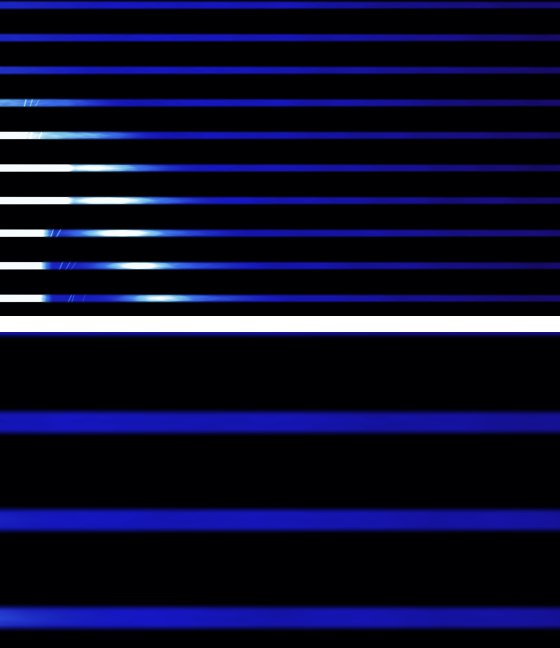
Top, the full canvas; bottom, a detail of the centre.
Reproduce this background procedurally as a WebGL 2 fragment shader.

```glsl
#version 300 es
precision highp float;
// Ten thin blue light bars on black, evenly spaced from top to bottom.
// Each bar is a soft band; a per-row "heat" along it drives a ramp from blue
// to white, with fine gradient-noise grain and a few slanted scratches.

uniform vec2 u_resolution;
out vec4 outColor;

const float TOP_OFFSET = 0.0162;   // first bar centre, from the top
const float SPACING = 0.1031;      // bar pitch, in canvas heights
const float HALF_WIDTH = 0.0115;

const vec3 BACKGROUND = vec3(0.0, 0.0, 0.008);
const vec3 BLUE = vec3(0.08, 0.085, 0.73);
const vec3 DUSK = vec3(0.085, 0.045, 0.42);
const vec3 AZURE = vec3(0.22, 0.42, 0.90);
const vec3 CYAN = vec3(0.47, 0.76, 0.92);
const vec3 WHITE = vec3(0.97, 0.99, 1.0);

float hash(vec2 p) {
    vec3 q = fract(vec3(p.xyx) * 0.1031);
    q += dot(q, q.yzx + 33.33);
    return fract((q.x + q.y) * q.z);
}

float cornerSlope(vec2 cell, vec2 offset) {
    float angle = 6.2832 * hash(cell);
    return dot(vec2(cos(angle), sin(angle)), offset);
}

float gradientNoise(vec2 p) {
    vec2 cell = floor(p), f = fract(p);
    vec2 w = f * f * f * (f * (f * 6.0 - 15.0) + 10.0);
    vec2 e = vec2(1.0, 0.0);
    float low = mix(cornerSlope(cell, f), cornerSlope(cell + e.xy, f - e.xy), w.x);
    float high = mix(cornerSlope(cell + e.yx, f - e.yx),
                     cornerSlope(cell + e.xx, f - e.xx), w.x);
    return mix(low, high, w.y);
}

float bump(float x, float centre, float width) {
    float z = (x - centre) / width;
    return exp(-z * z);
}

// Hot source at the left end; it reaches furthest on rows 5 and 6
float sourceHeat(float x, float row) {
    float level = 1.15 * smoothstep(1.6, 5.2, row);
    float reach = 0.078 + 0.055 * bump(row, 5.5, 0.9);
    float blur = mix(0.09, 0.018, smoothstep(3.5, 5.0, row));
    return level * (1.0 - smoothstep(reach - blur, reach + blur, x));
}

// Second highlight, drifting right on lower rows, with a faint blue tail
float driftHeat(float x, float row) {
    float d = row - 5.0;
    float centre = 0.163 + 0.022 * d + 0.002 * d * d;
    float width = mix(0.075, 0.052, smoothstep(6.0, 8.0, row));
    float level = 0.95 * smoothstep(2.0, 6.0, row) * (1.0 - 0.22 * smoothstep(8.0, 9.0, row));
    float tail = 0.26 * smoothstep(3.0, 6.0, row) * bump(x, centre + 0.07, 0.13);
    return level * bump(x, centre, width) + tail;
}

// Short bright scratches, three per lower row
float scratches(float x, float across, float row) {
    float centre = 0.045 + 0.016 * max(row - 4.0, 0.0);
    float sum = 0.0;
    for (int i = 0; i < 3; i++) {
        float k = float(i);
        float shift = 0.009 * k * (0.5 + hash(vec2(row, k)));
        float slant = 0.003 * across * (0.4 + hash(vec2(k, row + 7.0)));
        sum += bump(x, centre + shift - slant, 0.0014) * (1.0 - 0.3 * k);
    }
    return sum * step(2.5, row) * (0.2 + 0.2 * hash(vec2(row, 3.0)));
}

vec3 heatColor(vec3 cold, float heat) {
    vec3 color = mix(cold, AZURE, smoothstep(0.04, 0.38, heat));
    color = mix(color, CYAN, smoothstep(0.35, 0.66, heat));
    return mix(color, WHITE, smoothstep(0.62, 0.98, heat));
}

void main() {
    vec2 uv = gl_FragCoord.xy / u_resolution;

    // Repeat: row number from the top and signed distance to its bar
    float t = (1.0 - uv.y - TOP_OFFSET) / SPACING;
    float row = floor(t + 0.5);
    float halfWidth = HALF_WIDTH * mix(1.02, 0.88, uv.x);
    float across = (t - row) * SPACING / halfWidth;

    // Wear: long mottling and fine streaks along the bar
    float mottle = gradientNoise(vec2(uv.x * 13.0, row * 5.3 + 0.4));
    float streak = gradientNoise(vec2(uv.x * 55.0, across * 1.6 + row * 7.7));

    // Heat, tapered toward the bar's edges
    float heat = sourceHeat(uv.x, row);
    heat += driftHeat(uv.x, row) * (1.0 - 0.45 * min(across * across, 1.0));
    heat += 0.13 * (1.0 - smoothstep(0.0, 0.35, uv.x));
    heat += scratches(uv.x, across, row) + 0.10 * streak * smoothstep(0.05, 0.5, heat);

    // Blue dims toward the right end
    vec3 cold = mix(BLUE, DUSK, smoothstep(0.35, 1.05, uv.x));
    cold *= 1.0 + (0.06 + 0.16 * uv.x) * mottle + 0.05 * streak;
    vec3 color = heatColor(cold, heat);

    // Soft cross-section, crisper where the bar is hot
    float softness = mix(0.42, 0.2, smoothstep(0.3, 1.0, heat));
    float mask = 1.0 - smoothstep(1.0 - softness, 1.0 + softness, abs(across));
    outColor = vec4(mix(BACKGROUND, color, mask), 1.0);
}
```
